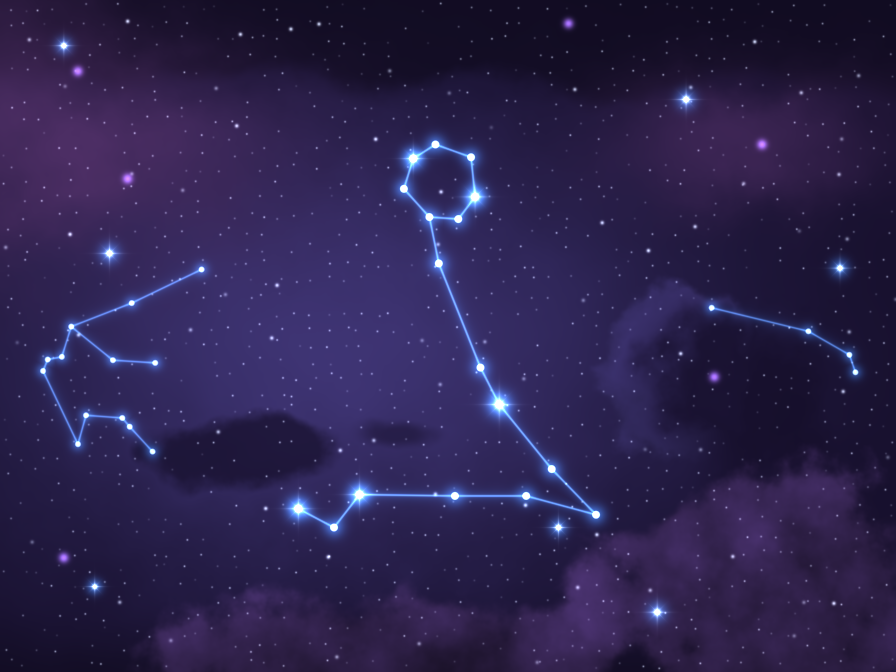
Give the GLSL for this background, as a WebGL 2 fragment shader.

```glsl
#version 300 es
precision highp float;
// Night sky with three line constellations over indigo and violet clouds.
// Clouds are ellipses roughened by fractal noise; hashed grids scatter stars,
// and joined segments, dots and sparkles draw the constellations.
uniform vec2 u_resolution;
out vec4 fragColor;

const vec3 NIGHT = vec3(.085, .058, .168);
const vec3 INDIGO = vec3(.245, .205, .455);
const vec3 VIOLET = vec3(.33, .195, .42);
const vec3 MAUVE = vec3(.26, .175, .385);
const vec3 LINE = vec3(.32, .53, .78);
const vec3 GLOW = vec3(.16, .42, .72);
const vec3 WHITE = vec3(.88, .95, 1);

// Constellation corners, in canvas heights
const vec2 MAIN[18] = vec2[](
  vec2(.639, .677), vec2(.601, .719), vec2(.615, .764), vec2(.648, .785), vec2(.701, .766),
  vec2(.707, .707), vec2(.682, .674), vec2(.639, .677), vec2(.653, .608), vec2(.715, .453),
  vec2(.743, .398), vec2(.821, .302), vec2(.887, .234), vec2(.783, .262), vec2(.677, .262),
  vec2(.535, .264), vec2(.497, .215), vec2(.444, .243));
const vec2 LEFT[15] = vec2[](
  vec2(.3, .599), vec2(.196, .549), vec2(.106, .514), vec2(.168, .464), vec2(.231, .46),
  vec2(.168, .464), vec2(.106, .514), vec2(.092, .469), vec2(.071, .465), vec2(.064, .448),
  vec2(.116, .339), vec2(.128, .382), vec2(.182, .378), vec2(.193, .365), vec2(.227, .328));
const vec2 RIGHT[4] = vec2[](
  vec2(1.059, .542), vec2(1.203, .507), vec2(1.264, .472), vec2(1.273, .446));
// Sparkles: position and ray length
const vec3 SPARKS[12] = vec3[](
  vec3(.615, .764, .021), vec3(.707, .707, .023), vec3(.743, .398, .026), vec3(.535, .264, .023),
  vec3(.444, .243, .023), vec3(.095, .932, .017), vec3(1.021, .852, .02), vec3(.163, .623, .02),
  vec3(1.25, .601, .018), vec3(.831, .215, .018), vec3(.978, .089, .02), vec3(.141, .127, .015));
const vec2 SOFT[6] = vec2[](vec2(.116, .894), vec2(1.134, .785), vec2(.095, .17),
  vec2(.19, .734), vec2(1.063, .439), vec2(.846, .965));

float hash(vec2 p) {
  vec3 q = fract(p.xyx * .1031);
  q += dot(q, q.yzx + 33.33);
  return fract((q.x + q.y) * q.z);
}

float noise(vec2 p) {
  vec2 i = floor(p), f = fract(p);
  f = f * f * (3. - 2. * f);
  return mix(mix(hash(i), hash(i + vec2(1, 0)), f.x),
             mix(hash(i + vec2(0, 1)), hash(i + vec2(1, 1)), f.x), f.y);
}

float fbm(vec2 p) {
  float sum = 0., amp = .5;
  for (int i = 0; i < 5; i++, amp *= .5) {
    sum += amp * noise(p);
    p = mat2(1.6, 1.2, -1.2, 1.6) * p + 7.3;
  }
  return sum - .48;
}

float gauss(float d, float r) { return exp(-d * d / (r * r)); }

float haze(vec2 p, vec2 c, vec2 r) { return gauss(length((p - c) / r), 1.); }

// Ellipse whose rim is displaced by the noise value n
float cloud(vec2 p, vec2 c, vec2 r, float n, float soft) {
  return smoothstep(0., soft, 1. - length((p - c) / r) + n * 1.8);
}

// Keeps the nearest distance to a line (x) and to its end dots (y)
void link(vec2 p, vec2 a, vec2 b, inout vec2 near) {
  vec2 d = b - a, v = p - a;
  float along = clamp(dot(v, d) / dot(d, d), 0., 1.);
  near = min(near, vec2(length(v - d * along), min(length(v), length(p - b))));
}

float starLayer(vec2 p, float cells, float share, float radius) {
  vec2 id = floor(p * cells);
  vec2 spot = id + .2 + .6 * vec2(hash(id + 13.7), hash(id + 51.2));
  float shine = step(hash(id + 3.1), share) * mix(.2, 1., hash(id + 87.4));
  return shine * gauss(length(p - spot / cells), radius);
}

float rays(vec2 a, float thin, float size) {
  return exp(-min(a.x, a.y) / thin - max(a.x, a.y) / size);
}

vec3 sparkle(vec2 d, float size, float px) {
  float thin = max(size * .07, .5 * px), r = length(d);
  float light = rays(abs(d), thin, size * .38) + gauss(r, size * .22);
  light += .6 * rays(abs(vec2(d.x + d.y, d.x - d.y)) * .707, thin, size * .25);
  return WHITE * light + GLOW * gauss(r, size * .75) * .75;
}

vec3 constellation(vec2 near, float radius, float px) {
  vec3 line = LINE * gauss(near.x, max(.0016, .7 * px)) * .75 + GLOW * exp(-near.x / .006) * .38;
  float disc = 1. - smoothstep(radius - px, radius + px, near.y);
  return line + WHITE * disc + GLOW * gauss(near.y, radius * 2.6) * .6;
}

vec3 skyColor(vec2 p) {
  float n = fbm(p * 7.), fine = fbm(p * 15. + 4.), puff = n * .6 + fine * .5;
  vec2 q = p + .09 * vec2(n, fine);
  vec3 c = mix(NIGHT, INDIGO, haze(q, vec2(.5, .48), vec2(.5, .34)));
  // Dark upper sky behind the lumpy cloud top
  c = mix(c, NIGHT * .73, .8 * smoothstep(.84, .9, p.y - puff * .16));
  // Violet hazes in the upper corners
  c = mix(c, VIOLET, .75 * haze(q, vec2(.15, .77), vec2(.26, .14)) * (1. + n));
  c = mix(c, VIOLET, .4 * haze(q, vec2(0, .9), vec2(.16, .25)));
  c = mix(c, VIOLET, .6 * haze(q, vec2(1.11, .79), vec2(.2, .09)));
  // Dark drifts left of centre
  c = mix(c, NIGHT, .72 * cloud(p, vec2(.36, .335), vec2(.15, .055), puff, .45));
  c = mix(c, NIGHT, .5 * cloud(p, vec2(.59, .355), vec2(.07, .025), puff, .8));
  // Lit billow and the dark hollow on its right
  float billow = cloud(p, vec2(1.01, .43), vec2(.14, .16), puff, .28);
  c = mix(c, INDIGO * (.82 + 1.2 * puff), .85 * billow);
  c = mix(c, NIGHT, .88 * cloud(p, vec2(1.11, .4), vec2(.17), puff, .65));
  // Bank of clouds along the bottom
  float bank = max(cloud(p, vec2(1.16, .12), vec2(.28, .19), puff, .35),
                   cloud(p, vec2(.6, .03), vec2(.38, .085), puff, .4));
  c = mix(c, MAUVE * (.82 + 1.5 * puff), .82 * bank);
  return c * mix(.72, 1., smoothstep(-.04, .1, p.y));
}

void main() {
  float px = 1. / u_resolution.y;
  vec2 p = gl_FragCoord.xy * px, large = vec2(9), small = vec2(9);
  vec3 color = skyColor(p);
  // Scattered and soft stars
  color += WHITE * .5 * starLayer(p, 42., .55, max(.0016, .7 * px));
  color += WHITE * .85 * starLayer(p + 2.7, 13., .28, max(.0028, .8 * px));
  for (int i = 0; i < 6; i++) color += MAUVE * 2.4 * gauss(length(p - SOFT[i]), .007);
  // Constellations
  for (int i = 1; i < 18; i++) link(p, MAIN[i - 1], MAIN[i], large);
  for (int i = 1; i < 15; i++) link(p, LEFT[i - 1], LEFT[i], small);
  for (int i = 1; i < 4; i++) link(p, RIGHT[i - 1], RIGHT[i], small);
  color += constellation(large, .0055, px) + .75 * constellation(small, .004, px);
  for (int i = 0; i < 12; i++) color += sparkle(p - SPARKS[i].xy, SPARKS[i].z, px);
  fragColor = vec4(min(color, 1.), 1);
}
```
